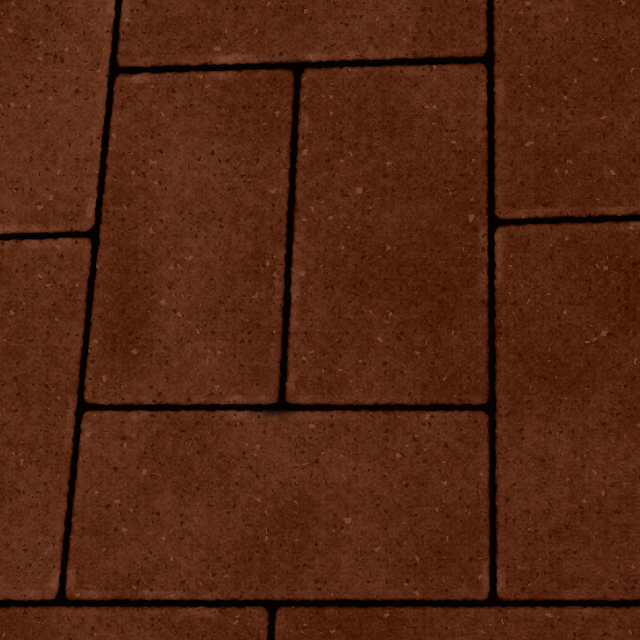
Reproduce this texture procedurally as a WebGL 2 fragment shader.

```glsl
#version 300 es
precision highp float;
// Red-brown concrete pavers in a woven bond, seen slightly in perspective, with dark joints.

#define JOINT_HALF 0.0052
#define CORNER_RADIUS 0.013
#define BEVEL_WIDTH 0.011
#define EDGE_ROUGHNESS 0.0028
#define GRAIN_SCALE 190.0
#define GRAIN_STRENGTH 0.055
#define TONE_VARIATION 0.035
#define PIT_CHANCE 0.34
#define CHIP_CHANCE 0.10

uniform vec2 u_resolution;
out vec4 fragColor;

const vec3 CLAY = vec3(0.335, 0.153, 0.073);
const vec3 CLAY_TINT = vec3(1.0, 0.88, 0.84);   // how tone shifts spread over the channels
const vec3 PIT = vec3(0.15, 0.055, 0.025);
const vec3 CHIP = vec3(0.56, 0.34, 0.22);
const vec3 JOINT = vec3(0.022, 0.006, 0.006);

float hash(vec2 p) {
  return fract(sin(dot(p, vec2(127.1, 311.7))) * 43758.545);
}

float noise(vec2 p) {
  vec2 i = floor(p), f = fract(p);
  f = f * f * (3.0 - 2.0 * f);
  return mix(mix(hash(i), hash(i + vec2(1, 0)), f.x),
             mix(hash(i + vec2(0, 1)), hash(i + vec2(1, 1)), f.x), f.y);
}

float fbm(vec2 p) {
  float sum = 0.0, amp = 0.5;
  for (int i = 0; i < 4; i++) {
    sum += amp * noise(p);
    p = p * 2.03 + 17.3;
    amp *= 0.5;
  }
  return sum;
}

// Distance to the nearest grain centre, in cells
float grains(vec2 p) {
  vec2 cell = floor(p);
  float nearest = 2.0;
  for (int y = -1; y <= 1; y++)
    for (int x = -1; x <= 1; x++) {
      vec2 c = cell + vec2(x, y);
      nearest = min(nearest, distance(p, c + vec2(hash(c), hash(c + 57.0))));
    }
  return nearest;
}

// Sparse irregular spots, at most one per cell
float specks(vec2 p, float chance, float seed) {
  p += 0.5 * vec2(noise(p * 2.7 + seed), noise(p * 2.7 + seed + 40.0));
  vec2 cell = floor(p);
  vec2 centre = 0.3 + 0.4 * vec2(hash(cell + seed), hash(cell + seed + 9.0));
  float size = 0.10 + 0.19 * pow(hash(cell + seed + 21.0), 2.0);
  float spot = 1.0 - smoothstep(size * 0.6, size * 1.25, distance(fract(p), centre));
  return spot * step(hash(cell + seed + 33.0), chance);
}

// Canvas to paver grid: one unit is the short side of a paver, y runs down
vec2 toGrid(vec2 q, out vec2 unitSize) {
  float left = 0.186 - 0.097 * q.y, right = 0.766 + 0.005 * q.y;
  float u = 2.0 * (q.x - left) / (right - left);
  u += 0.02 * u * (2.0 - u);
  float tilt = 0.03 * (1.0 - smoothstep(0.36, 0.62, q.y));
  float d = q.y + tilt * (q.x - left) - 0.1107;
  float v = d * (3.918 - (d - 0.255) * (0.430 + 0.367 * (d - 0.526)));
  unitSize = vec2(0.5 * (right - left), 0.245 + 0.09 * d);
  return vec2(u, v);
}

// Top-left corner (xy) and size (zw) of the paver that holds g
vec4 paverAt(vec2 g) {
  vec2 shifted = floor((g + 1.0) * 0.5) * 2.0 - 1.0;
  if (g.y > 3.0) return vec4(shifted.x, floor(g.y), 2, 1);
  if (g.x < 0.0 || g.x > 2.0) return vec4(floor(g.x), shifted.y, 1, 2);
  float course = floor(g.y / 3.0) * 3.0;
  if (g.y - course < 2.0) return vec4(floor(g.x), course, 1, 2);
  return vec4(0, course + 2.0, 2, 1);
}

float stain(vec2 q, vec2 centre, vec2 radius) {
  vec2 d = (q - centre) / radius;
  return exp(-dot(d, d));
}

void main() {
  vec2 q = gl_FragCoord.xy / u_resolution;
  q.y = 1.0 - q.y;
  float pixel = 1.0 / min(u_resolution.x, u_resolution.y);

  // Rounded paver outline with a crumbly edge
  vec2 unitSize;
  vec2 g = toGrid(q, unitSize);
  vec4 paver = paverAt(g);
  vec2 p = abs(g - paver.xy - 0.5 * paver.zw) * unitSize;
  vec2 corner = p - 0.5 * paver.zw * unitSize + JOINT_HALF + CORNER_RADIUS;
  float d = length(max(corner, 0.0)) + min(max(corner.x, corner.y), 0.0) - CORNER_RADIUS;
  d += EDGE_ROUGHNESS * (noise(q * 150.0) - 0.5);

  // Tone per paver, broad light, blotches and stains
  float tone = TONE_VARIATION * (hash(paver.xy + 3.0) - 0.5);
  tone += 0.035 * stain(q, vec2(0.30, 0.42), vec2(0.24, 0.45)) - 0.012;
  tone += 0.10 * (fbm(q * 7.0 + paver.xy * 5.0) - 0.47);
  tone -= 0.055 * stain(q, vec2(0.20, 0.49), vec2(0.045, 0.09));

  // Pebbly grain
  tone += GRAIN_STRENGTH * (0.48 - grains(q * GRAIN_SCALE));
  tone += 0.06 * (noise(q * 310.0) - 0.5) + 0.05 * (noise(q * 95.0) - 0.5);

  // Worn bevel: a faint pale rim that falls off darkly into the joint
  float rim = smoothstep(-BEVEL_WIDTH * 1.6, -BEVEL_WIDTH, d);
  float scuff = smoothstep(0.5, 0.75, fbm(q * 22.0 + 8.0));
  tone += rim * (0.012 + 0.07 * scuff) - 0.08 * smoothstep(-0.005, 0.0, d);
  vec3 color = CLAY + tone * CLAY_TINT;

  // Pits and pale aggregate chips
  color = mix(color, PIT, 0.65 * specks(q * 85.0, PIT_CHANCE, 5.0));
  color = mix(color, CHIP, 0.6 * specks(q * 68.0, CHIP_CHANCE, 71.0));
  color = mix(color, CHIP, 0.35 * specks(q * 130.0, CHIP_CHANCE, 140.0));

  // Soot below the centre joint, then the joints
  color *= 1.0 - 0.75 * stain(q, vec2(0.427, 0.640), vec2(0.028, 0.011));
  color = mix(color, JOINT, smoothstep(-pixel, pixel, d));
  fragColor = vec4(clamp(color, 0.0, 1.0), 1.0);
}
```
